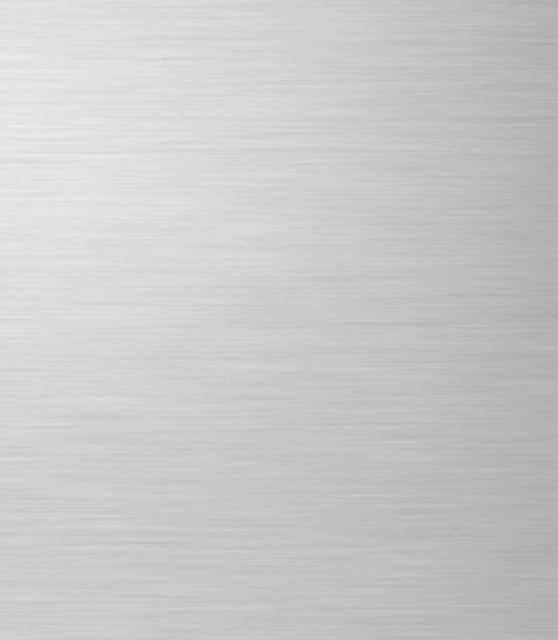
Write a WebGL 2 fragment shader that draws this texture.

```glsl
#version 300 es
precision highp float;
// Brushed steel sheet: fine horizontal grain under a soft light from the upper left.

uniform vec2 u_resolution;
out vec4 fragColor;

// Lighting
const float LEFT_LOW = 0.803;     // left edge, bottom
const float LEFT_HIGH = 0.900;    // left edge, upper part
const float RIGHT_TONE = 0.697;   // right edge
const float FALLOFF = 1.5;        // shape of the fade to the right
const float TOP_CORNER = 0.015;   // darkening toward the top edge

// Grain: cells per canvas height, along and across the brushing
const vec2 FINE_FREQ = vec2(8.0, 205.0);
const vec2 MID_FREQ = vec2(4.5, 120.0);
const vec2 WIDE_FREQ = vec2(2.6, 46.0);
const vec2 BAND_FREQ = vec2(1.6, 13.0);
const vec2 MOTTLE_FREQ = vec2(55.0, 95.0);
const float FINE_AMP = 0.026;
const float MID_AMP = 0.021;
const float WIDE_AMP = 0.010;
const float BAND_AMP = 0.007;
const float MOTTLE_AMP = 0.011;

// Scratches and specks
const int SCRATCH_LAYERS = 3;
const float SCRATCH_ROWS = 130.0;
const float SCRATCH_SHARE = 0.13;
const float SCRATCH_AMP = 0.015;
const float SCRATCH_WIDTH = 0.0014;
const float SPECK_CELLS = 13.0;
const float SPECK_SHARE = 0.09;
const float SPECK_AMP = 0.055;

// Integer hash giving two values in 0..1
vec2 hash2(vec2 cell) {
    uvec2 q = uvec2(ivec2(cell)) * uvec2(1597u, 3571u);
    uint n = (q.x ^ (q.y << 7)) * 1103u + q.y;
    n = (n ^ (n >> 15)) * 73939133u;
    n = (n ^ (n >> 13)) * 19349663u;
    n ^= n >> 16;
    return vec2(n & 65535u, n >> 16) / 65535.0;
}

float cornerSlope(vec2 cell, vec2 offset) {
    float angle = 6.28318 * hash2(cell).x;
    return dot(vec2(cos(angle), sin(angle)), offset);
}

float gradientNoise(vec2 p) {
    vec2 i = floor(p), f = p - i;
    vec2 w = f * f * f * (f * (f * 6.0 - 15.0) + 10.0);
    vec2 e = vec2(1.0, 0.0);
    float low = mix(cornerSlope(i, f), cornerSlope(i + e, f - e), w.x);
    float high = mix(cornerSlope(i + e.yx, f - e.yx), cornerSlope(i + 1.0, f - 1.0), w.x);
    return mix(low, high, w.y);
}

// Broad reflection over the sheet, uv in 0..1
float sheen(vec2 uv) {
    float left = mix(LEFT_LOW, LEFT_HIGH, smoothstep(0.1, 0.8, uv.y));
    left -= TOP_CORNER * smoothstep(0.8, 1.0, uv.y) * (1.0 - uv.x);
    return mix(left, RIGHT_TONE, pow(uv.x, FALLOFF));
}

float brushedGrain(vec2 p) {
    float grain = FINE_AMP * gradientNoise(p * FINE_FREQ + 7.3);
    grain += MID_AMP * gradientNoise(p * MID_FREQ + 31.7);
    grain += WIDE_AMP * gradientNoise(p * WIDE_FREQ + 63.1);
    grain += BAND_AMP * gradientNoise(p * BAND_FREQ + 97.9);
    return grain + MOTTLE_AMP * gradientNoise(p * MOTTLE_FREQ + 11.4);
}

// Tapered lines, light and dark, at random heights within their rows
float scratches(vec2 p, float pixel) {
    float sum = 0.0;
    float width = max(SCRATCH_WIDTH, 0.7 * pixel);
    for (int k = 0; k < SCRATCH_LAYERS; k++) {
        float layer = float(k);
        float y = p.y * SCRATCH_ROWS + 0.37 * layer;
        float row = floor(y);
        float x = p.x * (1.8 + 1.6 * layer) + 9.0 * hash2(vec2(row, 501.0 + layer)).x;
        vec2 rnd = hash2(vec2(floor(x) + 40.0 * layer, row + 300.0));
        float across = (fract(y) - mix(0.35, 0.65, rnd.y)) / SCRATCH_ROWS / width;
        float along = fract(x);
        float taper = smoothstep(0.0, 0.35, along) * smoothstep(1.0, 0.6, along);
        float tone = rnd.y > 0.45 ? 1.0 : -0.9;
        sum += step(rnd.x, SCRATCH_SHARE) * tone * taper * exp(-across * across);
    }
    // Uneven pressure breaks the lines up
    float pressure = 1.0 + 1.2 * gradientNoise(p * vec2(24.0, 90.0) + 5.6);
    return SCRATCH_AMP * sum * pressure;
}

// Sparse tiny dark pits
float specks(vec2 p, float pixel) {
    vec2 cell = floor(p * SPECK_CELLS);
    vec2 rnd = hash2(cell + 700.0);
    vec2 center = (cell + 0.2 + 0.6 * hash2(cell + 900.0)) / SPECK_CELLS;
    float radius = mix(0.0010, 0.0024, rnd.y * rnd.y);
    float dist = length(p - center);
    float pit = 1.0 - smoothstep(radius - pixel, radius + pixel, dist);
    return SPECK_AMP * step(rnd.x, SPECK_SHARE) * mix(0.3, 1.0, rnd.y) * pit;
}

void main() {
    vec2 uv = gl_FragCoord.xy / u_resolution;
    vec2 p = gl_FragCoord.xy / u_resolution.y;
    float pixel = 1.0 / u_resolution.y;
    float tone = sheen(uv) + brushedGrain(p) + scratches(p, pixel) - specks(p, pixel);
    fragColor = vec4(vec3(tone), 1.0);
}
```
